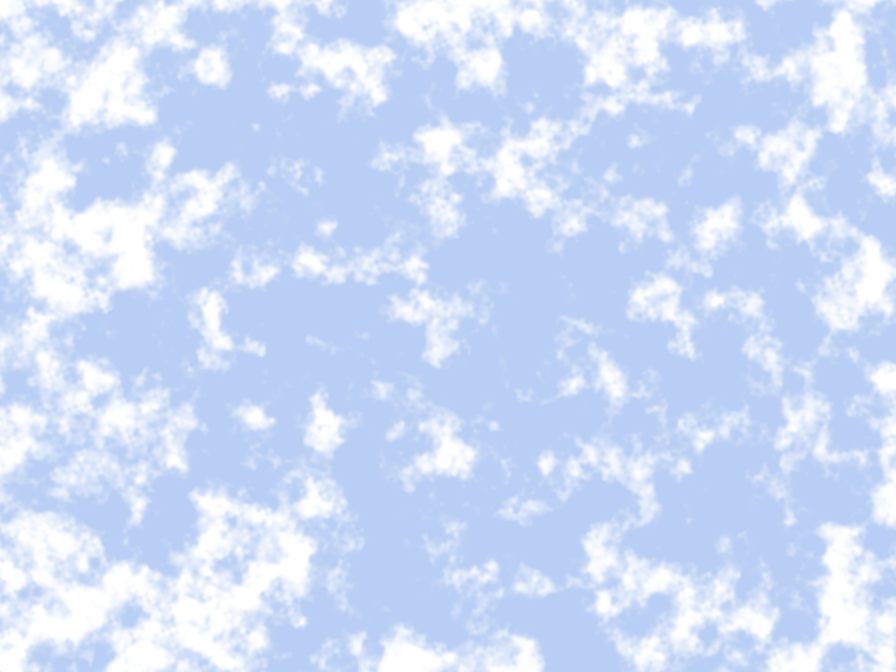
A WebGL 2 fragment shader for this texture:

```glsl
#version 300 es
precision highp float;

uniform vec2 u_resolution;
out vec4 fragColor;

float hash(vec2 cell) {
    return fract(sin(dot(cell, vec2(127.1, 311.7))) * 43758.545);
}

float valueNoise(vec2 p) {
    vec2 cell = floor(p);
    vec2 f = fract(p);
    f = f * f * (3.0 - 2.0 * f);
    float low = mix(hash(cell), hash(cell + vec2(1.0, 0.0)), f.x);
    float high = mix(hash(cell + vec2(0.0, 1.0)), hash(cell + vec2(1.0, 1.0)), f.x);
    return mix(low, high, f.y);
}

// Layered noise, turned at each octave to hide the lattice
float fbm(vec2 p) {
    float sum = 0.0;
    float total = 0.0;
    float weight = 1.0;
    mat2 turn = mat2(0.8, 0.6, -0.6, 0.8);
    for (int octave = 0; octave < 4; octave++) {
        sum += weight * valueNoise(p);
        total += weight;
        weight *= 0.64;
        p = turn * p * 2.03 + 17.3;
    }
    return sum / total;
}

void main() {
    vec2 uv = gl_FragCoord.xy / u_resolution;
    vec2 p = gl_FragCoord.xy / u_resolution.y;

    // Clouds thicken away from the clear middle
    float edge = length(uv - vec2(0.56, 0.48));
    float density = fbm(p * 17.0 + 4.7) + 0.36 * edge;
    float cover = smoothstep(0.57, 0.89, density);

    vec3 sky = vec3(0.725, 0.808, 0.958);
    vec3 cloud = vec3(1.0);
    fragColor = vec4(mix(sky, cloud, cover), 1.0);
}
```
